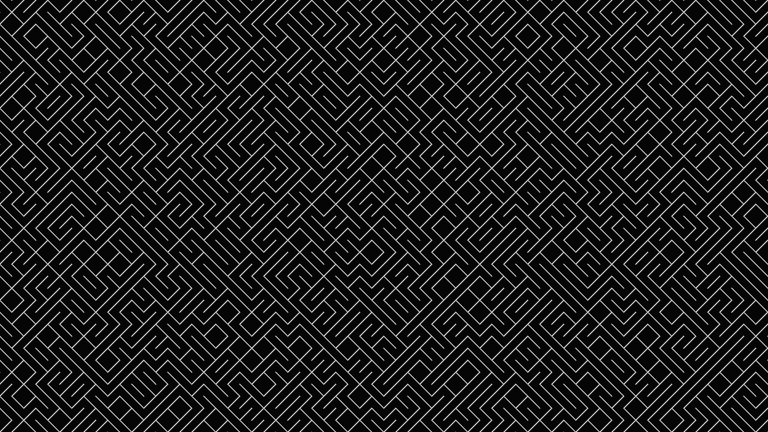
Write a WebGL 2 fragment shader that draws this pattern.

```glsl
#version 300 es
precision highp float;

uniform vec2 u_resolution;
out vec4 outColor;

#define ROWS 36.0           // maze cells over the canvas height
#define LINE_WIDTH 0.079    // stroke width in cells
#define GRID_SHIFT 0.0154   // diagonal nudge of the grid in cells
#define SOFTNESS 1.04       // edge filter width in pixels
#define RISING_SHARE 0.5    // share of cells with a rising stroke
#define SEED 17.0
#define BACKGROUND vec3(0.02)
#define STROKE vec3(0.88)

float hash(vec2 p) {
    vec3 q = fract(vec3(p.xyx) * 0.1031);
    q += dot(q, q.yzx + 33.33);
    return fract((q.x + q.y) * q.z);
}

float segmentDistance(vec2 p, vec2 a, vec2 b) {
    vec2 ap = p - a, ab = b - a;
    return length(ap - ab * clamp(dot(ap, ab) / dot(ab, ab), 0.0, 1.0));
}

// Each cell holds one diagonal, rising or falling at random.
float diagonalDistance(vec2 p, vec2 cell) {
    float startY = step(RISING_SHARE, hash(cell + SEED));
    return segmentDistance(p - cell, vec2(0.0, startY), vec2(1.0, 1.0 - startY));
}

// Neighbours are included so that strokes join cleanly at the cell corners.
float mazeDistance(vec2 p) {
    vec2 home = floor(p);
    float nearest = 1.0;
    for (int y = -1; y <= 1; y++) {
        for (int x = -1; x <= 1; x++) {
            nearest = min(nearest, diagonalDistance(p, home + vec2(x, y)));
        }
    }
    return nearest;
}

// Box-filtered coverage, which stays even for strokes thinner than a pixel.
float strokeCoverage(float dist, float filterWidth) {
    float halfWidth = 0.5 * LINE_WIDTH;
    vec2 edges = vec2(dist + halfWidth, dist - halfWidth) / filterWidth;
    edges = clamp(edges, -0.5, 0.5);
    return edges.x - edges.y;
}

void main() {
    float pixel = ROWS / u_resolution.y;
    vec2 p = gl_FragCoord.xy * pixel + GRID_SHIFT;
    float coverage = strokeCoverage(mazeDistance(p), SOFTNESS * pixel);
    outColor = vec4(mix(BACKGROUND, STROKE, coverage), 1.0);
}
```
